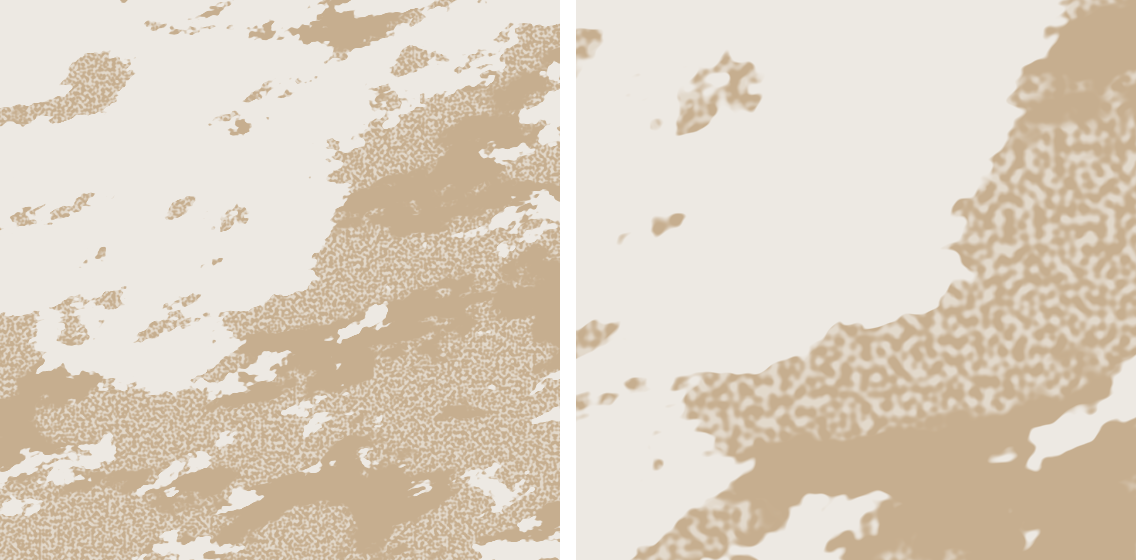
Left, the full canvas; right, a detail of the centre.
A WebGL 1 fragment shader for this texture:

```glsl
precision highp float;
// Worn tan paint dragged over pale paper: slanted streaky noise cuts ragged
// islands and holes around a curved shoreline, and a second streaky mask
// splits the paint into solid patches and finely speckled ones.

#define STREAK_ANGLE 0.32
#define STREAK_SCALE vec2(4.0, 10.5)
#define PATCH_SCALE vec2(3.2, 9.0)
#define GRAIN_SCALE 165.0
#define ROUGHNESS 0.62
#define EDGE_SOFTNESS 0.14
#define PAINT_BIAS 1.5
#define PAPER_BIAS -1.1
#define SPECKLE_BIAS 0.75
#define SPECKLE_STRENGTH 0.72
#define PAPER_COLOR vec3(0.93, 0.914, 0.89)
#define PAINT_COLOR vec3(0.778, 0.683, 0.56)

uniform vec2 u_resolution;

float hash(vec2 cell) {
    vec3 q = fract(cell.xyx * vec3(0.1031, 0.1030, 0.0973));
    q += dot(q, q.yzx + 33.33);
    return fract((q.x + q.y) * q.z);
}

// Contribution of one lattice corner with a random unit gradient.
float corner(vec2 cell, vec2 offset) {
    float angle = 6.28318 * hash(cell);
    return dot(vec2(cos(angle), sin(angle)), offset);
}

// Gradient noise, standard deviation about 0.2.
float noise(vec2 p) {
    vec2 i = floor(p), f = p - i;
    vec2 s = f * f * f * (f * (f * 6.0 - 15.0) + 10.0);
    vec2 e = vec2(1.0, 0.0);
    float low = mix(corner(i, f), corner(i + e, f - e), s.x);
    float high = mix(corner(i + e.yx, f - e.yx), corner(i + 1.0, f - 1.0), s.x);
    return mix(low, high, s.y);
}

// Layered streaks that grow rounder with detail, deviation about 1.
float streaks(vec2 p, vec2 scale) {
    float sum = 0.0, amplitude = 4.0;
    for (int k = 0; k < 5; k++) {
        sum += amplitude * noise(p * scale + float(k) * vec2(17.3, 41.7));
        scale *= vec2(2.2, 1.9);
        amplitude *= ROUGHNESS;
    }
    return sum;
}

float bump(vec2 d) {
    return exp(-dot(d, d));
}

void main() {
    vec2 p = gl_FragCoord.xy / min(u_resolution.x, u_resolution.y);
    float c = cos(STREAK_ANGLE), s = sin(STREAK_ANGLE);
    mat2 alongStreak = mat2(c, -s, s, c);
    vec2 q = alongStreak * p;
    q += 0.012 * vec2(noise(p * 9.0 + 60.0), noise(p * 9.0 + 90.0));

    // Paint coverage: dense below the shoreline, sparse islands above.
    float shore = 0.33 + 0.1 * p.x + 0.45 * smoothstep(0.4, 0.8, p.x);
    float bias = mix(PAINT_BIAS, PAPER_BIAS, smoothstep(-0.2, 0.2, p.y - shore));
    vec2 fromClearing = alongStreak * (p - vec2(0.27, 0.64));
    bias -= 1.2 * bump(fromClearing / vec2(0.24, 0.12));
    float coverage = streaks(q + 3.0, STREAK_SCALE) + bias;
    float paint = smoothstep(-EDGE_SOFTNESS, EDGE_SOFTNESS, coverage);

    // Speckled paint, with a mostly solid column right of the middle.
    float solidColumn = bump((p - vec2(0.64, 0.42)) / vec2(0.14, 0.38));
    float patches = streaks(q + 11.0, PATCH_SCALE) + SPECKLE_BIAS - 1.1 * solidColumn;
    float speckled = smoothstep(-0.3, 0.35, patches);
    float grain = noise(p * GRAIN_SCALE) + 0.35 * noise(q * GRAIN_SCALE * 0.5 + 7.0);
    float wear = SPECKLE_STRENGTH * speckled * smoothstep(-0.28, 0.42, grain);

    vec3 paintColor = mix(PAINT_COLOR, PAPER_COLOR, wear);
    gl_FragColor = vec4(mix(PAPER_COLOR, paintColor, paint), 1.0);
}
```
